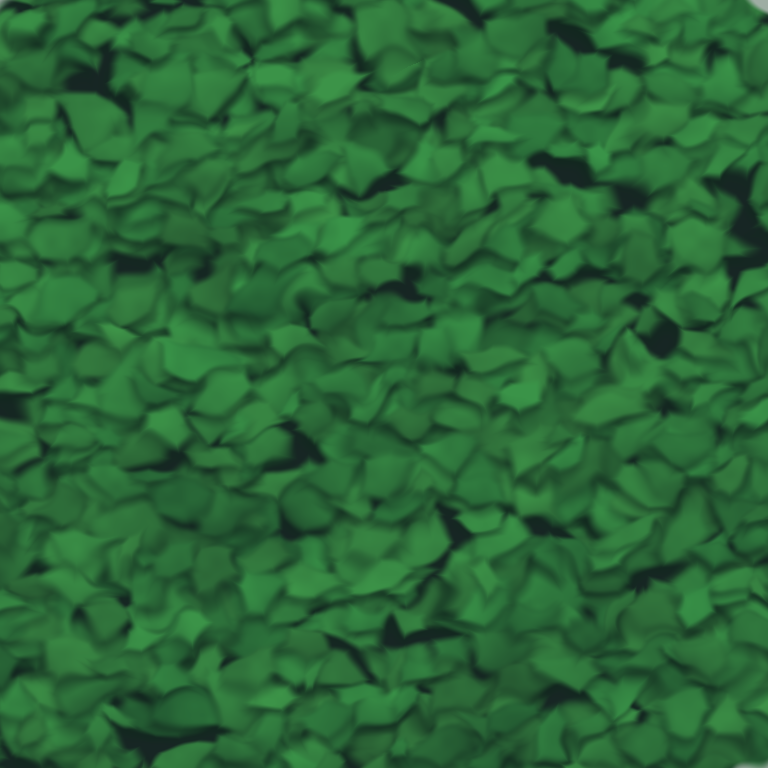
A WebGL 2 fragment shader for this texture:

```glsl
#version 300 es
precision highp float;

uniform vec2 u_resolution;
out vec4 fragColor;

float hash(vec2 p) {
  return fract(sin(dot(p, vec2(127.1, 311.7))) * 43758.55);
}

vec2 hash2(vec2 p) {
  return vec2(hash(p), hash(p + 57.31));
}

float noise(vec2 p) {
  vec2 i = floor(p), f = fract(p);
  f = f * f * (3.0 - 2.0 * f);
  return mix(mix(hash(i), hash(i + vec2(1, 0)), f.x),
             mix(hash(i + vec2(0, 1)), hash(i + vec2(1, 1)), f.x), f.y);
}

mat2 rotation(float a) {
  return mat2(cos(a), sin(a), -sin(a), cos(a));
}

// Angular chip: x is the distance to its edge, y the distance to its cast shadow
vec2 chipDistance(vec2 q, vec2 shadowShift, float radius, vec2 seed) {
  vec2 d = vec2(-9.0);
  for (int k = 0; k < 6; k++) {
    vec2 h = hash2(seed + float(k) * 3.17);
    float a = (float(k) + 0.7 * h.x) * 1.0472;
    vec2 normal = vec2(cos(a), sin(a));
    float side = radius * (0.6 + 0.65 * h.y);
    d = max(d, vec2(dot(q, normal), dot(q + shadowShift, normal)) - side);
  }
  return d;
}

// Rubber green from deep shade (0) to full light (1)
vec3 rubber(float tone) {
  return mix(vec3(0.07, 0.16, 0.12), vec3(0.225, 0.56, 0.275), tone);
}

void main() {
  vec2 uv = gl_FragCoord.xy / u_resolution.y;
  vec2 warp = vec2(noise(uv * 26.0), noise(uv * 26.0 + 31.7)) - 0.5;
  vec2 p = uv + 0.022 * warp;
  float grain = noise(uv * 60.0) - 0.5;
  float patches = noise(uv * 13.0 + 4.3) - 0.5;

  vec3 col = vec3(0.09, 0.15, 0.14);

  // Stacked layers of chips, deepest and largest first
  for (int layer = 0; layer < 6; layer++) {
    float depth = float(layer) / 5.0;
    float slant = 0.9 * (hash(vec2(float(layer), 8.3)) - 0.5);
    vec2 size = mix(1.3, 0.85, depth) * vec2(0.076, 0.06);
    vec2 g = rotation(slant) * p / size + float(layer) * vec2(17.37, 23.61);
    vec2 cell = floor(g);

    // Upper chips lie over the ones below them
    for (int j = -1; j <= 1; j++) {
      for (int i = -1; i <= 1; i++) {
        vec2 id = cell + vec2(i, j);
        vec2 jitter = hash2(id + 2.7);
        vec2 traits = hash2(id + 11.9);
        vec2 offset = g - id - 0.5 - 0.8 * (jitter - 0.5);
        bool missing = hash(id + 71.3) < mix(0.15, 0.45, depth);
        if (missing || dot(offset, offset) > 1.7) continue;

        mat2 turn = rotation(1.9 * (hash(id + 5.1) - 0.5));
        vec2 stretch = vec2(1.0, mix(0.85, 1.8, traits.y));
        vec2 q = stretch * (turn * offset);
        vec2 shift = stretch * (turn * vec2(0.04, 0.17));
        vec2 d = chipDistance(q, shift, mix(0.3, 0.64, traits.x), id);

        // Soft shade that never falls to black
        float shade = mix(0.3, 0.6, jitter.x) * smoothstep(0.22, -0.18, d.y);
        col = mix(col, vec3(0.065, 0.155, 0.115), shade);

        // Tilted face with a slightly darker rim
        vec2 tilt = hash2(id + 23.4) - 0.5;
        float tone = 0.63 + 0.37 * hash(id + 37.2) + 0.4 * dot(q, tilt) + 0.1 * offset.y;
        tone -= 0.1 * smoothstep(-0.22, 0.06, d.x);
        tone += 0.1 * grain + 0.25 * patches + 0.12 * (uv.y - 0.5);
        vec3 face = rubber(clamp(tone * mix(0.84, 1.0, depth), 0.0, 1.04));
        face.r += 0.02 * (hash(id + 41.6) - 0.5);
        col = mix(col, face, smoothstep(0.11, -0.12, d.x));
      }
    }
  }

  // Pale ground just showing past the corners of the heap
  float rim = length(uv - 0.5) + 0.05 * (noise(uv * 24.0) - 0.5);
  col = mix(col, vec3(0.62, 0.68, 0.64), smoothstep(0.685, 0.7, rim));

  fragColor = vec4(col, 1.0);
}
```
